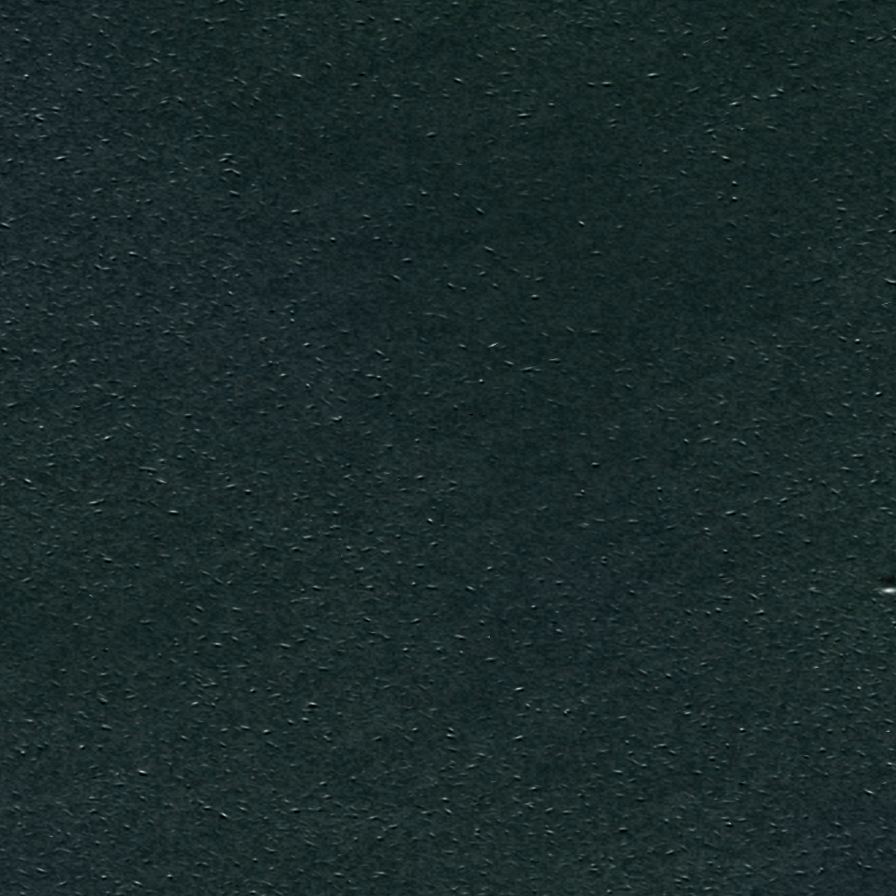
This texture is drawn by a WebGL 1 fragment shader. Its source:

```glsl
precision highp float;
// Dark teal sea seen from above, with fine ripples and scattered pale glints.
uniform vec2 u_resolution;

float hash(vec2 p) {
  vec3 q = fract(vec3(p.xyx) * 0.1031);
  q += dot(q, q.yzx + 33.33);
  return fract((q.x + q.y) * q.z);
}

float noise(vec2 p) {
  vec2 cell = floor(p), f = fract(p);
  f = f * f * (3.0 - 2.0 * f);
  float low = mix(hash(cell), hash(cell + vec2(1.0, 0.0)), f.x);
  float high = mix(hash(cell + vec2(0.0, 1.0)), hash(cell + 1.0), f.x);
  return mix(low, high, f.y);
}

vec2 rotate(vec2 p, float angle) {
  float c = cos(angle), s = sin(angle);
  return vec2(c * p.x + s * p.y, c * p.y - s * p.x);
}

// Soft elongated spot, falling off along and across its axis
float spot(vec2 p, vec2 size) {
  vec2 q = p / size;
  return exp(-dot(q, q));
}

// Short wave crests, each with a dark trough beside it
float glints(vec2 uv, vec2 grid, float seed, float density) {
  vec2 home = floor(uv * grid);
  float sum = 0.0;
  for (int y = -1; y <= 1; y++) {
    for (int x = -1; x <= 1; x++) {
      vec2 cell = home + vec2(float(x), float(y));
      vec2 id = cell + seed;
      vec2 jitter = vec2(hash(id + 11.3), hash(id + 47.9));
      vec2 d = uv - (cell + jitter) / grid;
      d = rotate(d, (hash(id + 83.1) - 0.6) * 0.9);
      float present = step(hash(id + 5.7), density);
      float power = hash(id + 29.4);
      float bright = 0.05 + 0.14 * power * power + 0.24 * pow(power, 14.0);
      vec2 size = vec2(mix(0.0018, 0.005, hash(id + 61.2)), 0.0013);
      float crest = spot(d, size);
      float trough = spot(d + vec2(-0.001, 0.003), size * 1.15);
      sum += present * bright * (crest - 0.4 * trough);
    }
  }
  return sum;
}

void main() {
  vec2 uv = gl_FragCoord.xy / u_resolution;

  // Broad calm and lively areas
  float patches = noise(uv * vec2(5.0, 7.0) + 3.0);
  float calm = spot(uv - vec2(0.62, 0.72), vec2(0.42, 0.4));
  float lively = clamp(0.8 - 0.5 * calm + 0.5 * (patches - 0.5), 0.2, 1.0);

  // Swell bands rise gently to the right
  vec2 swell = rotate(uv, 0.3);
  float bands = noise(swell * vec2(14.0, 55.0) + 20.0);
  float chop = noise(swell * vec2(45.0, 95.0) + 40.0);

  // Fine ripples
  float ripples = (noise(rotate(uv, -0.2) * vec2(170.0, 310.0)) - 0.5) * 0.066;
  ripples += (noise(uv * vec2(330.0, 420.0) + 70.0) - 0.5) * 0.066;
  ripples *= 0.7 + 0.4 * lively;

  float light = ripples + (bands - 0.5) * 0.02 + (chop - 0.5) * 0.016;
  light += (patches - 0.5) * 0.012 - 0.011 * calm;
  light += 0.012 * (0.5 - uv.y);

  // Broken glints gather along the swell
  float density = lively * mix(0.2, 0.85, bands);
  float sparkle = glints(uv, vec2(66.0, 104.0), 0.0, density);
  sparkle += 0.75 * glints(uv, vec2(83.0, 121.0), 300.0, density * 0.85);
  light += sparkle * (0.45 + 1.3 * noise(uv * vec2(260.0, 380.0) + 130.0));

  // Drift between green and blue water, with a faint tint in the ripples
  float hue = noise(uv * 3.0 + 9.0) - 0.5;
  float tint = noise(uv * vec2(110.0, 150.0) + 210.0) - 0.5;
  vec3 water = vec3(0.104, 0.167, 0.166) + hue * vec3(-0.006, 0.006, -0.016);
  water += tint * vec3(0.012, -0.002, -0.012);
  vec3 color = water + light * vec3(1.0, 0.98, 0.96);

  // Small streak of foam at the right edge with a dark hollow above
  color *= 1.0 - 0.7 * spot(uv - vec2(0.993, 0.352), vec2(0.008, 0.005));
  color += 0.75 * spot(uv - vec2(0.993, 0.341), vec2(0.008, 0.0025));

  gl_FragColor = vec4(clamp(color, 0.0, 1.0), 1.0);
}
```
